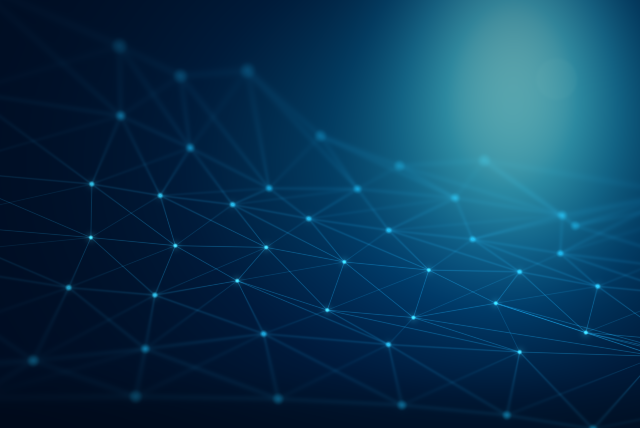
A Shadertoy shader for this background:

```glsl
// A dim blue field lit by a teal glow, crossed by a mesh of linked points.
// Rows of points follow smooth curves; links and points blur and fade with
// their distance from a tilted focal line. Canvas is 150 x 100 units.

#define ROWS 7
#define LAST_COL 7
#define FOCUS_HEIGHT 50.0
#define FOCUS_SLOPE -0.2
#define FOCUS_BAND 7.0
#define BLUR_RATE 0.045
#define LINK_GAIN 0.30
#define NODE_GAIN 0.85

const vec3 LINK_COLOR = vec3(0.12, 0.60, 0.74);
const vec3 NODE_COLOR = vec3(0.32, 0.88, 0.90);
const vec3 DISC_COLOR = vec3(0.06, 0.55, 0.63);

// Background shades from darkest to brightest
const vec3 SHADES[6] = vec3[6](
    vec3(0.00, 0.03, 0.10), vec3(0.00, 0.105, 0.225),
    vec3(0.01, 0.235, 0.38), vec3(0.07, 0.39, 0.52),
    vec3(0.17, 0.54, 0.63), vec3(0.39, 0.69, 0.71));

// Per-row curves: start, step, acceleration, three-column ripple
const vec4 CURVE_X[ROWS] = vec4[ROWS](
    vec4(28.0, 13.6, 0.7, 0.0), vec4(28.3, 15.2, 1.1, 0.0),
    vec4(21.5, 15.6, 0.45, 0.0), vec4(21.8, 19.8, 0.0, 1.0),
    vec4(15.8, 20.2, 0.0, -0.6), vec4(7.8, 25.5, 0.75, 0.0),
    vec4(-6.0, 40.0, -2.2, 0.0));
const vec4 CURVE_Y[ROWS] = vec4[ROWS](
    vec4(92.0, -7.0, 0.0, 5.5), vec4(71.7, -8.4, 0.9, -2.5),
    vec4(57.2, -2.7, 0.0, 0.4), vec4(45.0, -1.9, 0.0, 1.0),
    vec4(34.5, -1.75, 0.0, 3.4), vec4(16.5, 3.5, -0.75, 1.5),
    vec4(7.0, 0.8, -0.45, 0.0));

vec2 nodePosition(int row, int col) {
    float i = float(col);
    vec4 basis = vec4(1.0, i, i * i, cos(2.0944 * (i - 2.0)));
    vec2 node = vec2(dot(CURVE_X[row], basis), dot(CURVE_Y[row], basis));
    if (col < 0) node.x -= 22.0; // anchors beyond the left edge
    return node;
}

float defocus(vec2 p) {
    float offset = abs(p.y - FOCUS_HEIGHT - FOCUS_SLOPE * p.x);
    return BLUR_RATE * max(offset - FOCUS_BAND, 0.0);
}

float bell(vec2 p, vec2 center, vec2 size) {
    vec2 q = (p - center) / size;
    return exp(-0.5 * dot(q, q));
}

float link(vec2 p, vec2 a, vec2 b, float blur, float pixel) {
    vec2 ab = b - a;
    float along = clamp(dot(p - a, ab) / dot(ab, ab), 0.0, 1.0);
    float dist = length(p - a - ab * along);
    float width = max(0.13 + 0.6 * blur, 0.5 * pixel);
    float strength = 0.13 / (0.13 + 0.45 * blur);
    return strength * exp(-dist * dist / (width * width));
}

vec3 background(vec2 p) {
    float light = 0.04 + 0.45 * bell(p, vec2(113, 62), vec2(49, 37))
                + 0.56 * bell(p, vec2(121, 86), vec2(18, 29));
    // Pale out-of-focus disc inside the glow
    light += 0.02 * (1.0 - smoothstep(4.2, 5.4, length(p - vec2(130.5, 81.5))));
    // Level off gently at the brightest shade
    light -= 0.5 * pow(max(light - 0.85, 0.0), 1.3);
    float level = clamp(light, 0.0, 1.0) * 5.0;
    int shade = min(int(level), 4);
    vec3 color = mix(SHADES[shade], SHADES[shade + 1], level - float(shade));
    // Bluer pool below the glow, greyer top, darker lower edge
    color += vec3(-0.01, -0.005, 0.03) * bell(p, vec2(104, 32), vec2(32, 14));
    color += vec3(0.03, -0.03, -0.04) * bell(p, vec2(120, 102), vec2(16, 14));
    return color * mix(0.8, 1.0, smoothstep(0.0, 16.0, p.y));
}

void mainImage(out vec4 fragColor, in vec2 fragCoord) {
    vec2 p = fragCoord / iResolution.xy * vec2(150.0, 100.0);
    float pixel = 100.0 / iResolution.y;
    float blurHere = defocus(p);
    vec3 color = background(p);
    float links = 0.0;

    for (int row = 0; row < ROWS; row++) {
        for (int col = -1; col <= LAST_COL; col++) {
            vec2 node = nodePosition(row, col);

            // Link to the right, then to three neighbours in the next row
            for (int e = 0; e < 4; e++) {
                int nextRow = row + (e > 0 ? 1 : 0);
                if (nextRow >= ROWS) break;
                int nextCol = col + (e == 0 ? 1 : e - 2);
                vec2 other = nodePosition(nextRow, nextCol);
                float weight = e == 1 ? 0.55 : 1.0;
                links += weight * link(p, node, other, blurHere, pixel);
            }

            // Sharp points get a bright core, blurred ones a faint disc
            float blur = defocus(node);
            float radius = 0.40 + 0.75 * blur;
            float soft = 0.2 + 0.25 * blur + 0.4 * pixel;
            float dist = length(p - node);
            float disc = 1.0 - smoothstep(radius - soft, radius + soft, dist);
            float halo = 0.2 * exp(-dist * dist / (1.2 + radius * radius));
            vec3 tint = mix(NODE_COLOR, DISC_COLOR, clamp(blur * 1.8, 0.0, 1.0));
            float strength = NODE_GAIN / (1.0 + 1.2 * blur + 2.2 * blur * blur);
            color += tint * strength * (disc + halo) * (1.0 - color.g);
        }
    }

    // Links dim toward the left edge and inside the glow
    float fade = mix(0.6, 1.0, smoothstep(0.0, 50.0, p.x)) * (1.0 - color.g);
    color += LINK_COLOR * LINK_GAIN * fade * min(links, 2.0);
    fragColor = vec4(clamp(color, 0.0, 1.0), 1.0);
}
```
